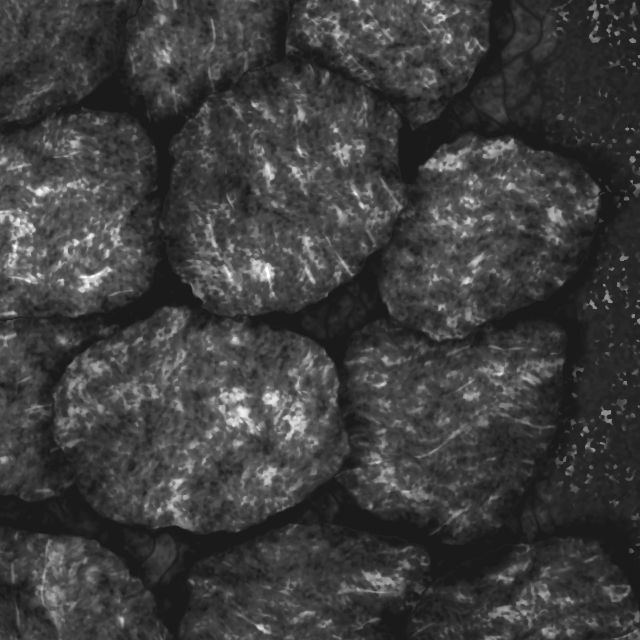
This texture is drawn by a three.js fragment shader. Its source:

```glsl
varying vec2 vUv;

const float TAU = 6.28318;
const float GAP_TONE = 0.125;
const float WALL_TONE = 0.165;

float hash(vec2 p) {
  return fract(sin(dot(p, vec2(127.1, 311.7))) * 43758.55);
}

vec2 hash2(vec2 p) {
  return vec2(hash(p), hash(p + 57.3));
}

mat2 rotation(float a) {
  return mat2(cos(a), sin(a), -sin(a), cos(a));
}

// Cellular noise: random tones of scattered points, softly blended
float grain(vec2 p) {
  vec2 cell = floor(p);
  float total = 0.0;
  float weights = 0.0001;
  for (int y = -1; y <= 1; y++) {
    for (int x = -1; x <= 1; x++) {
      vec2 id = cell + vec2(float(x), float(y));
      vec2 offset = id + hash2(id) - p;
      float weight = exp(-4.5 * dot(offset, offset));
      total += weight * hash(id + 19.7);
      weights += weight;
    }
  }
  return total / weights;
}

// Nearest and second nearest distance, and tone of the nearest cell
vec3 cells(vec2 p) {
  vec2 cell = floor(p);
  vec3 best = vec3(8.0, 8.0, 0.0);
  for (int y = -1; y <= 1; y++) {
    for (int x = -1; x <= 1; x++) {
      vec2 id = cell + vec2(float(x), float(y));
      float d = length(id + hash2(id) - p);
      if (d < best.x) best = vec3(d, best.x, hash(id + 5.1));
      else best.y = min(best.y, d);
    }
  }
  return best;
}

vec2 warp(vec2 p, float amount) {
  return p + amount * (sin(p.yx * 31.0 + vec2(0.0, 2.0)) + 0.5 * sin(p.yx * 73.0 + p * 29.0));
}

float smoothMax(float a, float b, float k) {
  float h = max(k - abs(a - b), 0.0) / k;
  return max(a, b) + 0.25 * h * h * k;
}

// Angular convex polygon with random sides and worn corners
float stoneDistance(vec2 p, float size, float seed) {
  float d = -1.0;
  for (int i = 0; i < 7; i++) {
    vec2 rnd = hash2(vec2(float(i), seed));
    float a = (float(i) + 0.6 * rnd.x) * TAU / 7.0;
    float reach = size * mix(0.78, 1.12, rnd.y);
    d = smoothMax(d, dot(p, vec2(cos(a), sin(a))) - reach, 0.04);
  }
  return d;
}

// Mottled mineral surface with flecks and broken pale veins
float mineral(vec2 p, float seed) {
  vec2 rnd = hash2(vec2(seed, 3.0));
  vec2 q = warp(rotation(rnd.x * TAU) * p, 0.004) + seed;
  vec2 drawn = q * vec2(1.0, mix(0.55, 0.9, rnd.y));
  float coarse = grain(drawn * 17.0);
  float middle = grain(drawn * 48.0);
  float small = grain(drawn * 100.0);
  float fine = grain(q * 185.0);
  float mottle = 0.25 * coarse + 0.28 * middle + 0.25 * small + 0.22 * fine;
  float tone = mix(0.22, 0.3, rnd.y) * (1.0 + 2.0 * (mottle - 0.5));
  tone += mix(0.18, 0.42, rnd.x) * smoothstep(0.55, 0.84, mottle);
  float wave = abs(sin(q.x * 52.0 + 1.2 * sin(q.y * 14.0) + 1.5 * coarse));
  float vein = (1.0 - smoothstep(0.02, 0.24, wave)) * smoothstep(0.48, 0.7, 0.5 * (middle + small));
  return tone + 0.2 * vein * step(0.4, hash(vec2(seed, 8.0)));
}

// Small dark rubble on the left, dusty flat wall on the right
float background(vec2 uv) {
  vec3 rubble = cells(warp(uv, 0.012) * vec2(24.0, 15.0));
  float dust = grain(uv * 165.0);
  float clumps = grain(uv * 60.0);
  float gravel = mix(0.16, 0.24, rubble.z) * (0.55 + 0.45 * dust + 0.45 * clumps);
  gravel = mix(GAP_TONE, gravel, smoothstep(-0.1, 0.3, rubble.y - rubble.x));
  float patches = smoothstep(0.4, 0.75, 0.5 * (clumps + grain(uv * 15.0)));
  float wall = WALL_TONE * (0.82 + 0.36 * dust) + 0.4 * patches * smoothstep(0.62, 0.9, dust);
  return mix(gravel, wall, smoothstep(0.84, 0.9, uv.x));
}

void main() {
  float rough = 0.014 * (grain(vUv * 30.0) - 0.5) + 0.007 * (grain(vUv * 90.0) - 0.5);
  float depth = 0.0;
  float shadow = 1.0;
  float topSeed = -1.0;
  vec2 topLocal = vec2(0.0);

  // Stack of stones in shuffled order on staggered rows
  for (int k = 0; k < 12; k++) {
    float index = mod(float(k) * 5.0, 12.0);
    float row = floor(index / 3.0);
    float column = mod(index, 3.0);
    vec2 rnd = hash2(vec2(index, 41.0));
    vec2 centre = vec2(column * (0.36 - 0.02 * row) + 0.12 * (1.0 - mod(row, 2.0)), 0.04 + 0.31 * row);
    vec2 local = vUv - centre - 0.07 * (rnd - 0.5);
    vec2 shaped = rotation(rnd.x * TAU) * local * vec2(mix(0.8, 0.98, rnd.y), 1.12);
    float d = stoneDistance(shaped, mix(0.165, 0.215, rnd.y), index) + rough;
    if (d < 0.0) {
      depth = -d;
      shadow = 1.0;
      topSeed = index;
      topLocal = local;
    } else {
      shadow *= mix(0.5, 1.0, smoothstep(0.0, 0.045, d));
    }
  }

  // Light falls from the middle, stones have tilted facets and darker rims
  float tone = background(vUv);
  if (topSeed >= 0.0) {
    float rim = mix(0.72, 1.0, smoothstep(0.0, 0.055, depth));
    float turn = TAU * hash(vec2(topSeed, 12.0));
    float across = dot(topLocal, vec2(cos(turn), sin(turn))) + rough;
    float facet = mix(0.85, 1.07, smoothstep(-0.07, -0.03, across));
    tone = mix(GAP_TONE, mineral(topLocal, topSeed) * rim * facet, smoothstep(0.0, 0.006, depth));
  }
  vec2 fromLight = vUv - vec2(0.42, 0.55);
  tone *= 1.12 - 0.55 * dot(fromLight, fromLight);
  tone = max(tone * shadow, 0.1);
  gl_FragColor = vec4(vec3(tone), 1.0);
}
```
